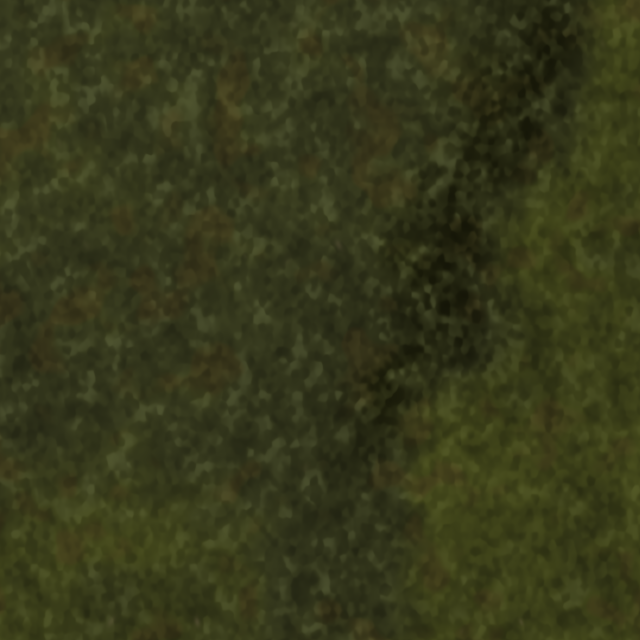
Give the GLSL for this texture, as a Shadertoy shader.

```glsl
// Dim mossy turf: soft green mottling crossed by a dark, pitted diagonal hollow.
// Layers of smoothed cellular noise give the grain, while a few broad masks
// place the hollow and the yellower moss; small pale flecks are scattered on top.

const vec3 SHADED_MOSS = vec3(0.205, 0.217, 0.112);
const vec3 SUNLIT_MOSS = vec3(0.236, 0.252, 0.094);
const vec3 FROSTED_TIP = vec3(0.285, 0.305, 0.190);
const vec3 HOLLOW_DARK = vec3(0.112, 0.116, 0.040);
const vec3 DRY_BROWN   = vec3(0.265, 0.225, 0.110);
const vec3 PALE_FLECK  = vec3(0.460, 0.400, 0.300);

const float PATCH_SCALE = 9.0;     // cells across the canvas
const float TUFT_SCALE  = 38.0;
const float GRAIN_SCALE = 92.0;
const float PATCH_CONTRAST = 0.20;
const float TUFT_CONTRAST  = 0.26;
const float GRAIN_CONTRAST = 0.32;
const float CELL_SOFTNESS  = 4.5;  // higher gives crisper cells
const float HOLLOW_WIDTH = 0.085;
const float HOLLOW_DEPTH = 0.62;
const int FLECK_COUNT = 14;
const float FLECK_SIZE = 0.0055;

vec3 hash3(vec2 p) {
    vec3 q = fract(p.xyx * vec3(0.1031, 0.1030, 0.0973));
    q += dot(q, q.yxz + 33.33);
    return fract((q.xxy + q.yzz) * q.zyx);
}

// Random cell values blended by distance to jittered cell centres, in -0.5..0.5
float cellNoise(vec2 p) {
    vec2 cell = floor(p);
    vec2 local = p - cell;
    float total = 0.0;
    float weightSum = 0.0;
    for (int y = -1; y <= 1; y++) {
        for (int x = -1; x <= 1; x++) {
            vec2 offset = vec2(x, y);
            vec3 rnd = hash3(cell + offset + 71.0);
            vec2 d = offset + 0.1 + 0.8 * rnd.xy - local;
            float weight = exp(-CELL_SOFTNESS * dot(d, d));
            total += weight * rnd.z;
            weightSum += weight;
        }
    }
    return total / weightSum - 0.5;
}

// Signed sideways distance from the wandering axis of the hollow
float hollowSide(vec2 uv) {
    float axis = 0.455 + 0.40 * uv.y + 0.07 * smoothstep(0.35, 0.0, uv.y);
    return uv.x - axis - 0.012 * sin(uv.y * 17.0) - 0.008 * sin(uv.y * 41.0 + 1.0);
}

// Soft, tilted specks at hashed positions
vec3 addFlecks(vec3 color, vec2 uv) {
    for (int i = 0; i < FLECK_COUNT; i++) {
        vec3 rnd = hash3(vec2(float(i) * 7.3 + 2.0, 19.0));
        vec3 look = hash3(vec2(float(i) * 3.7 + 5.0, 43.0));
        float angle = 1.2 * (look.x - 0.5);
        vec2 d = uv - rnd.xy;
        d = mat2(cos(angle), sin(angle), -sin(angle), cos(angle)) * d;
        d /= FLECK_SIZE * vec2(0.8, 1.5) * mix(0.6, 1.1, look.y);
        float strength = 0.08 + 0.5 * pow(rnd.z, 4.0);
        color = mix(color, PALE_FLECK, strength * exp(-dot(d, d)));
    }
    return color;
}

void mainImage(out vec4 fragColor, in vec2 fragCoord) {
    vec2 uv = fragCoord / iResolution.y;

    // Mottling at three sizes, and separate noise for tint
    float patches = cellNoise(uv * PATCH_SCALE);
    float tufts = cellNoise(uv * TUFT_SCALE + 17.0);
    float grain = cellNoise(uv * GRAIN_SCALE * vec2(1.1, 0.9) + 53.0);
    float tint = cellNoise(uv * 24.0 + 91.0);

    // Broad regions
    float side = hollowSide(uv) + 0.06 * patches + 0.03 * tufts;
    float rightMoss = smoothstep(0.04, 0.16, side);
    float lowerMoss = smoothstep(0.36, 0.10, uv.y) * smoothstep(0.52, 0.25, uv.x);
    float sunlit = clamp(max(rightMoss, 0.75 * lowerMoss) + 0.5 * patches + 0.5 * tint, 0.0, 1.0);
    float across = side / HOLLOW_WIDTH;
    float hollow = exp(-across * across) * mix(0.25, 1.0, smoothstep(0.24, 0.38, uv.y));

    // Moss colour with frosty tips and dry tufts
    vec3 color = mix(SHADED_MOSS, SUNLIT_MOSS, sunlit);
    float frost = smoothstep(0.08, 0.50, 0.7 * tufts + 0.6 * grain);
    color = mix(color, FROSTED_TIP, 0.45 * frost * (1.0 - 0.6 * sunlit));
    color = mix(color, DRY_BROWN, 0.5 * smoothstep(0.12, 0.45, tint - 0.3 * tufts));

    // Dark hollow, deepest in the gaps between tufts
    float pits = clamp(HOLLOW_DEPTH - 0.7 * tufts - 0.8 * grain, 0.0, 1.0);
    color = mix(color, HOLLOW_DARK, hollow * pits);

    color *= 1.0 + PATCH_CONTRAST * patches + TUFT_CONTRAST * tufts + GRAIN_CONTRAST * grain;
    fragColor = vec4(addFlecks(color, uv), 1.0);
}
```
